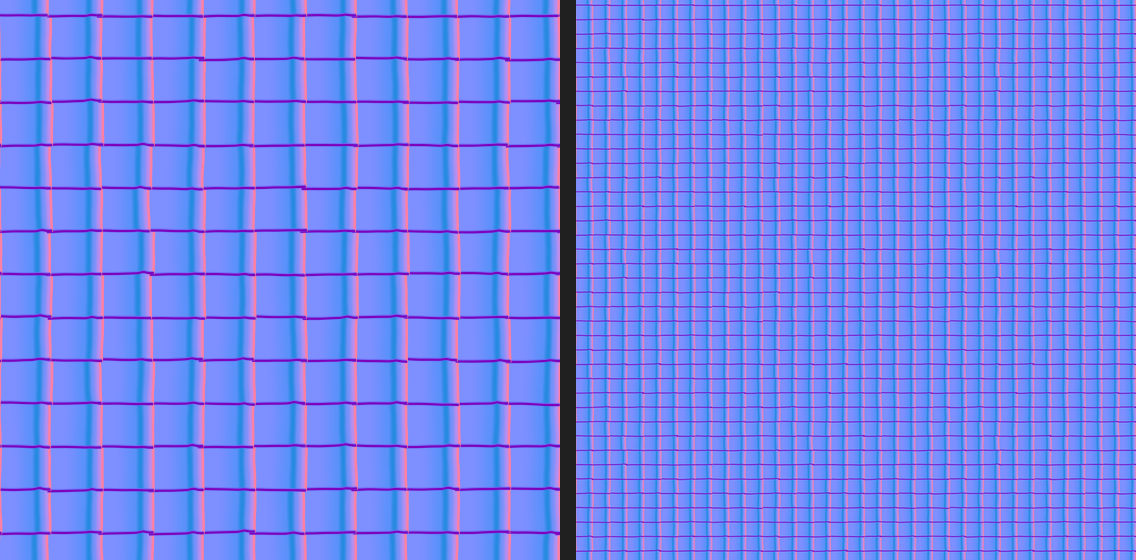
Left: one tile. Right: repeated 3 by 3.
A Shadertoy shader for this texture map:

```glsl
// Tangent-space normal map of overlapping roof tiles with a rolled right edge, 11 across and 13 down.

const vec2 TILES = vec2(11.0, 13.0);

vec2 hash2(vec2 p) {
    vec3 h = fract(vec3(p.xyx) * vec3(0.1031, 0.1030, 0.0973));
    h += dot(h, h.yzx + 33.33);
    return fract((h.xx + h.yz) * h.zy);
}

// Gradient noise that wraps after a whole number of lattice cells
float gradientNoise(vec2 p, vec2 period) {
    vec2 cell = floor(p), f = fract(p);
    vec2 w = f * f * f * (f * (f * 6.0 - 15.0) + 10.0);
    float sum = 0.0;
    for (int k = 0; k < 4; k++) {
        vec2 corner = vec2(k & 1, k >> 1);
        vec2 gradient = hash2(mod(cell + corner, period) + 5.0) * 2.0 - 1.0;
        vec2 blend = mix(1.0 - w, w, corner);
        sum += blend.x * blend.y * dot(gradient, f - corner);
    }
    return sum;
}

// Normal colour across one tile: flat pan, groove, then the roll
vec3 tileProfile(float u) {
    vec3 color = vec3(0.495, 0.56, 1.0);
    color = mix(color, vec3(0.35, 0.57, 0.98), smoothstep(0.22, 0.68, u));
    color = mix(color, vec3(0.15, 0.54, 0.88), smoothstep(0.62, 0.72, u));
    color = mix(color, vec3(0.46, 0.57, 0.98), smoothstep(0.73, 0.83, u));
    color = mix(color, vec3(0.72, 0.56, 0.94), smoothstep(0.83, 0.93, u));
    return mix(color, vec3(1.0, 0.5, 0.63), smoothstep(0.93, 0.972, u));
}

// Downward-facing front edge, v measured up from the tile's lower border
vec3 addFrontEdge(vec3 color, vec2 q) {
    float corner = smoothstep(0.965, 0.995, q.x);
    float bevel = 1.0 - smoothstep(0.055, 0.095, q.y);
    float core = 1.0 - smoothstep(0.04, 0.068, q.y);
    color = mix(color, vec3(0.44, 0.39, 0.95), bevel * (1.0 - corner));
    vec3 front = mix(vec3(0.43, 0.22, 0.87), vec3(0.49, 0.0, 0.73), smoothstep(0.0, 0.022, q.y));
    return mix(color, front, core * (1.0 - 0.75 * corner));
}

void mainImage(out vec4 fragColor, in vec2 fragCoord) {
    vec2 p = fragCoord / iResolution.xy * TILES - vec2(0.02, 0.60);
    vec2 aa = 0.7 * TILES / iResolution.xy;
    vec2 base = floor(p);

    // Slight waviness shared by all borders
    vec2 wave = vec2(gradientNoise(p * 2.0, TILES * 2.0),
                     gradientNoise(p * 2.0 + 7.0, TILES * 2.0));

    // Paint lower rows first, and right-hand tiles before left-hand ones
    vec3 color = tileProfile(0.0);
    for (int j = -1; j <= 1; j++) {
        for (int i = 1; i >= -1; i--) {
            vec2 id = base + vec2(i, j);
            vec2 seed = mod(id, TILES);
            vec2 shift = hash2(seed + 17.0) - 0.5;
            vec2 tilt = hash2(seed + 43.0) - 0.5;
            vec2 rare = hash2(seed + 71.0);

            // Each tile sits slightly shifted and skewed
            vec2 local = p - id;
            vec2 q = local + wave * vec2(0.02, 0.018);
            q += shift * vec2(0.055, 0.045) + (local.yx - 0.5) * tilt * vec2(0.05, 0.06);
            q.x += 0.05 * step(0.95, rare.x);

            // The lower border bends where the groove meets it
            float bend = (q.x - 0.77) / 0.08;
            q.y -= 0.028 * rare.y * exp(-bend * bend);

            float cover = smoothstep(-aa.y, aa.y, q.y)
                        * smoothstep(-aa.x, aa.x, 1.0 - q.x)
                        * smoothstep(-aa.x, aa.x, q.x + 0.1);
            color = mix(color, addFrontEdge(tileProfile(q.x), q), cover);
        }
    }
    fragColor = vec4(color, 1.0);
}
```
